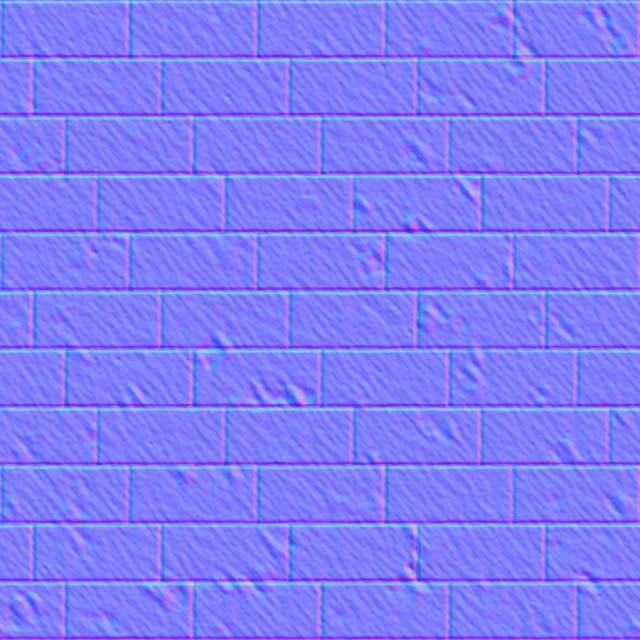
Write a WebGL 1 fragment shader that draws this texture map.

```glsl
precision highp float;
// Tiling normal map of a quarter-offset block wall with worn, grainy faces.

uniform vec2 u_resolution;

const vec2 BLOCKS = vec2(5.0, 11.0);
const float ROW_SHIFT = 0.25;
const float JOINT_X = 0.0015;
const float EDGE_CENTER = 0.0031;
const float EDGE_WIDTH = 0.0026;
const float STEP = 0.001;

vec2 hash2(vec2 cell) {
  vec3 h = fract(cell.xyx * vec3(0.1031, 0.1030, 0.0973));
  h += dot(h, h.yzx + 33.33);
  return fract((h.xx + h.yz) * h.zy);
}

float cornerRamp(vec2 cell, vec2 corner, vec2 f, vec2 period, float seed) {
  float angle = 6.28318 * hash2(mod(cell + corner, period) + seed).x;
  return dot(vec2(cos(angle), sin(angle)), f - corner);
}

// Gradient noise that wraps over one unit of uv.
float noise(vec2 uv, vec2 period, float seed) {
  vec2 p = uv * period;
  vec2 c = floor(p);
  vec2 f = p - c;
  vec2 w = f * f * f * (f * (f * 6.0 - 15.0) + 10.0);
  float low = mix(cornerRamp(c, vec2(0.0, 0.0), f, period, seed),
                  cornerRamp(c, vec2(1.0, 0.0), f, period, seed), w.x);
  float high = mix(cornerRamp(c, vec2(0.0, 1.0), f, period, seed),
                   cornerRamp(c, vec2(1.0, 1.0), f, period, seed), w.x);
  return mix(low, high, w.y);
}

// Sparse round dents, at most one per cell.
float pits(vec2 uv, float cells, float seed) {
  vec2 p = uv * cells;
  vec2 id = mod(floor(p), cells) + seed;
  vec2 center = 0.3 + 0.4 * hash2(id);
  vec2 rnd = hash2(id + 57.0);
  vec2 d = (fract(p) - center) / cells;
  float radius = mix(0.0028, 0.0045, rnd.y);
  return step(0.92, rnd.x) * exp(-dot(d, d) / (radius * radius));
}

// Surface relief; wear scales the chipped patches of one block.
float relief(vec2 uv, float wear) {
  vec2 sheared = vec2(uv.x, uv.x + uv.y);
  float grain = 0.0014 * noise(sheared, vec2(44.0, 68.0), 3.0)
              + 0.0006 * noise(uv, vec2(120.0), 11.0);
  float patches = smoothstep(0.08, 0.4, noise(uv, vec2(13.0, 17.0), 23.0));
  float chips = 0.0075 * noise(sheared, vec2(26.0, 34.0), 31.0)
              + 0.0025 * noise(uv, vec2(62.0), 41.0);
  return grain + wear * patches * chips - 0.0013 * pits(uv, 24.0, 5.0);
}

vec2 reliefSlope(vec2 uv, float wear) {
  vec2 e = vec2(STEP, 0.0);
  return vec2(relief(uv + e.xy, wear) - relief(uv - e.xy, wear),
              relief(uv + e.yx, wear) - relief(uv - e.yx, wear)) / (2.0 * STEP);
}

// Strength of a bevel at a distance inside a block edge.
float bevel(float dist) {
  float t = (dist - EDGE_CENTER) / EDGE_WIDTH;
  return smoothstep(0.0, 0.0022, dist) * exp(-t * t);
}

void main() {
  vec2 uv = gl_FragCoord.xy / u_resolution;

  // Block layout, rows counted from the top
  float row = floor((1.0 - uv.y) * BLOCKS.y);
  vec2 grid = vec2((uv.x - JOINT_X) * BLOCKS.x - ROW_SHIFT * mod(row, 4.0),
                   uv.y * BLOCKS.y);
  vec2 id = vec2(mod(floor(grid.x), BLOCKS.x), row);
  vec2 nearLow = fract(grid) / BLOCKS;
  vec2 nearHigh = (1.0 - fract(grid)) / BLOCKS;

  // Slightly uneven edges
  float wobble = 0.0009 * noise(uv, vec2(36.0), 71.0);
  float fade = 1.0 + 0.45 * noise(uv, vec2(22.0), 83.0);
  vec2 edgeStrength = fade * mix(vec2(0.8), vec2(1.08), hash2(id + 19.0));

  // Facing of the bevels: left, right, bottom, top
  vec2 facing = vec2(
    0.68 * bevel(nearHigh.x + wobble) - 0.72 * bevel(nearLow.x + wobble),
    0.66 * bevel(nearHigh.y + wobble) - 0.80 * bevel(nearLow.y + wobble));

  // Grain, chips and dents
  float wear = mix(0.25, 1.2, hash2(id + 7.0).x);
  vec2 tilt = facing * edgeStrength - reliefSlope(uv, wear);
  tilt += vec2(0.005, -0.012);

  vec3 normal = normalize(vec3(tilt, 1.0));
  gl_FragColor = vec4(0.5 + 0.5 * normal, 1.0);
}
```
